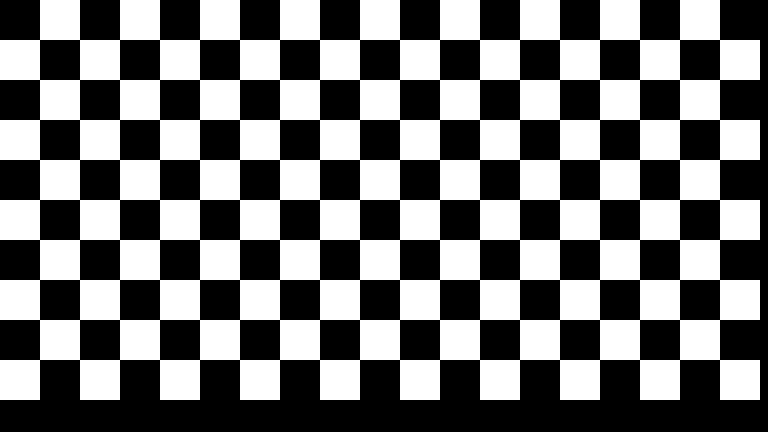
Give the GLSL for this pattern, as a Shadertoy shader.

```glsl
// A black and white checkerboard, 19 cells across and 10 down, hung from the
// upper left corner, with a plain margin along the right and bottom.
// Each axis is a square wave averaged over one pixel; their product is the board.

const vec2 CELL_COUNT = vec2(19.0, 10.0);
const float CELLS_PER_HEIGHT = 10.8;       // cell size as a share of canvas height
const vec3 DARK = vec3(0.0);
const vec3 LIGHT = vec3(1.0);
const vec3 MARGIN = vec3(0.0);

// Integral of a square wave that is +1 on even cells and -1 on odd cells.
vec2 waveIntegral(vec2 p) {
    return 1.0 - abs(mod(p, 2.0) - 1.0);
}

// Square wave on both axes, averaged over a box of the given width.
vec2 smoothWave(vec2 p, float width) {
    return (waveIntegral(p + 0.5 * width) - waveIntegral(p - 0.5 * width)) / width;
}

void mainImage(out vec4 fragColor, in vec2 fragCoord) {
    // Cell coordinates, counted right and down from the upper left corner
    vec2 fromTopLeft = vec2(fragCoord.x, iResolution.y - fragCoord.y);
    float pixel = CELLS_PER_HEIGHT / iResolution.y;
    vec2 cell = fromTopLeft * pixel;

    // Checks: the first cell is dark
    vec2 wave = smoothWave(cell, pixel);
    float darkness = 0.5 + 0.5 * wave.x * wave.y;
    vec3 board = mix(LIGHT, DARK, darkness);

    // Margin beyond the last whole column and row
    vec2 inside = clamp((CELL_COUNT - cell) / pixel + 0.5, 0.0, 1.0);
    fragColor = vec4(mix(MARGIN, board, inside.x * inside.y), 1.0);
}
```
